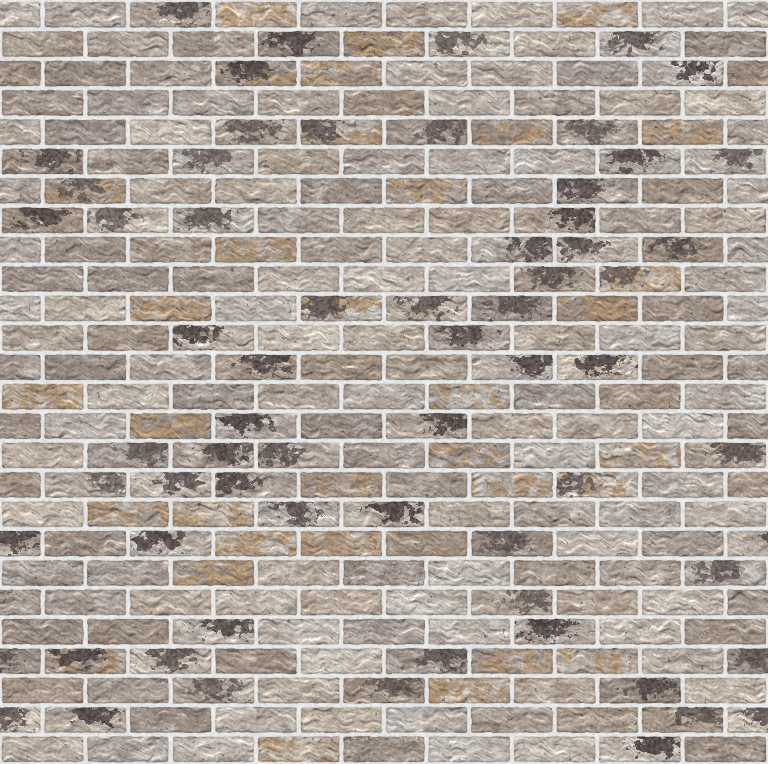
Write a WebGL 2 fragment shader that draws this texture.

```glsl
#version 300 es
precision highp float;
// Weathered brick wall in running bond: 9 bricks across, 26 courses up, with pale mortar.
// Each brick hashes its own tone, ochre stain and ragged soot patch;
// layered cellular noise gives the hand-moulded relief, creases and pits.
uniform vec2 u_resolution;
out vec4 fragColor;

vec3 hash3(vec2 cell) {
    vec3 q = fract(cell.xyx * vec3(0.1031, 0.1030, 0.0973));
    q += dot(q, q.yxz + 33.33);
    return fract((q.xxy + q.yzz) * q.zyx);
}

// x: distance to the nearest point, y: smoothly blended cell value
vec2 cellular(vec2 p) {
    vec2 base = floor(p);
    float nearest = 1.0, total = 0.0, weights = 0.0001;
    for (int j = -1; j <= 1; j++)
    for (int i = -1; i <= 1; i++) {
        vec2 cell = base + vec2(i, j);
        vec3 h = hash3(cell);
        vec2 toPoint = cell + h.xy - p;
        float d2 = dot(toPoint, toPoint);
        float w = exp(-9.0 * d2);
        nearest = min(nearest, d2);
        total += w * h.z;
        weights += w;
    }
    return vec2(sqrt(nearest), total / weights);
}

float layered(vec2 p) {
    float sum = 0.0, amplitude = 0.57;
    for (int i = 0; i < 3; i++) {
        sum += amplitude * cellular(p).y;
        p = p * 2.1 + 9.0;
        amplitude *= 0.5;
    }
    return sum;
}

// Clay surface: slanted folds stretched along the brick
float clayHeight(vec2 p, vec2 seed) {
    vec2 folded = vec2(p.x * 1.7, p.y * 4.2 + p.x * 0.8);
    folded.y += 0.35 * sin(p.x * 4.0 + seed.x) + 0.2 * sin(p.x * 9.0 + seed.y);
    return layered(folded + seed);
}

float roundedBox(vec2 p, vec2 halfSize, float radius) {
    vec2 q = abs(p) - halfSize + radius;
    return length(max(q, 0.0)) + min(max(q.x, q.y), 0.0) - radius;
}

void main() {
    vec2 uv = gl_FragCoord.xy / u_resolution;
    float pixel = 26.0 / u_resolution.y;

    // Brick grid; local coordinates are in course heights
    vec2 grid = uv * vec2(9.0, 26.0);
    float course = floor(grid.y);
    grid.x += 0.5 * mod(course, 2.0);
    vec2 id = vec2(mod(floor(grid.x), 9.0), course);
    vec2 p = (fract(grid) - 0.5) * vec2(2.9, 1.0);
    vec2 seed = id * vec2(23.0, 11.0) + 40.0;
    vec3 trait = hash3(id + 7.0);
    vec3 wear = hash3(id * 3.0 + 61.0);

    // Slightly uneven outline
    float wobble = cellular(p * 5.0 + seed).y - 0.5;
    float edge = roundedBox(p, vec2(1.378, 0.428), 0.07) + 0.035 * wobble;

    // Base tone with cloudy fading
    float cloud = layered(p * vec2(1.6, 2.6) + seed + 5.0);
    float paleness = clamp(trait.x * 0.85 + (cloud - 0.5) * 1.1 + 0.06, 0.0, 1.0);
    vec3 brick = mix(vec3(0.59, 0.535, 0.495), vec3(0.79, 0.76, 0.725), paleness);
    brick += (trait.y - 0.5) * vec3(0.03, 0.01, -0.02);

    // Ochre stain on a few bricks
    float ochre = step(0.88, trait.z) * smoothstep(0.38, 0.65, layered(p * 2.4 + seed + 17.0));
    brick = mix(brick, vec3(0.66, 0.54, 0.41), 0.65 * ochre);

    // Relief lit from above, fine creases, grain and pits
    float height = clayHeight(p, seed);
    float slope = height - clayHeight(p + vec2(-0.03, 0.07), seed);
    float crease = 1.0 - smoothstep(0.0, 0.035, abs(height - 0.46));
    vec2 grain = cellular(p * 13.0 + seed);
    brick *= 1.0 + 0.75 * slope - 0.1 * crease * smoothstep(0.4, 0.6, cloud);
    brick += 0.10 * (grain.y - 0.5);
    brick *= 1.0 - 0.3 * smoothstep(0.82, 0.95, cellular(p * 6.0 + seed + 3.0).x);

    // Soot hangs from the upper part with a ragged lower border
    vec2 sootCentre = vec2((wear.y - 0.5) * 1.7, 0.22);
    float ragged = layered(p * vec2(4.5, 5.5) + seed + 29.0) - 0.5;
    float sootField = 0.9 - length((p - sootCentre) / vec2(0.85, 0.52));
    sootField += 2.0 * ragged + 0.35 * (grain.y - 0.5);
    float soot = smoothstep(-0.03, 0.25, sootField) * step(0.74, wear.x);
    soot *= mix(0.65, 0.97, wear.z);
    vec3 sootColour = vec3(0.31, 0.275, 0.27) + 0.16 * (grain.y - 0.4);
    brick = mix(brick, sootColour, soot);

    // Worn rim, deeper along the underside
    float rim = smoothstep(-0.09, 0.0, edge);
    brick *= 1.0 - rim * (p.y < -0.3 ? 0.20 : 0.09);

    // Sandy mortar, shaded just below each brick
    float sand = cellular(uv * vec2(26.0, 26.0) * 11.0 + 80.0).y - 0.5;
    vec3 mortar = vec3(0.905, 0.905, 0.905) + 0.07 * sand;
    mortar *= 1.0 - 0.07 * (1.0 - smoothstep(0.0, 0.05, edge));

    float coverage = smoothstep(-0.6 * pixel, 0.6 * pixel, edge);
    fragColor = vec4(clamp(mix(brick, mortar, coverage), 0.0, 1.0), 1.0);
}
```
